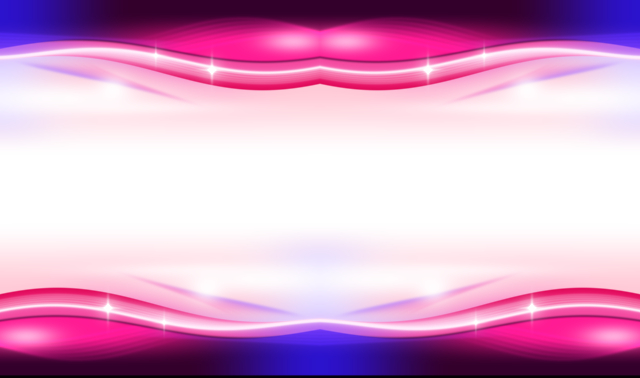
A Shadertoy shader for this background:

```glsl
// Two glowing ribbon bands frame a white centre. One band is drawn in folded
// coordinates: the top mirrors it about the middle, the bottom turns it over
// and swaps its blue and pink ends. Ribbons are cosine waves with soft lights.

#define HALF_WIDTH 85.0     // half canvas width, in hundredths of its height
#define STRANDS 6           // fine lines inside the ribbon
#define FAN_LINES 9         // thin arcs under the blue end
#define VEILS 6             // thin arcs above the ribbon
#define LINE_LIGHT 0.85     // strength of the main white line
#define GLOW_LIGHT 0.9      // strength of the soft lights

const float TAU = 6.2831853;
const vec3 WHITE   = vec3(1.0);
const vec3 BLUE    = vec3(0.17, 0.07, 0.80);
const vec3 VIOLET  = vec3(0.50, 0.25, 0.90);
const vec3 PLUM    = vec3(0.20, 0.00, 0.17);
const vec3 MAGENTA = vec3(0.88, 0.09, 0.50);
const vec3 HOT     = vec3(0.95, 0.13, 0.47);
const vec3 PINK    = vec3(0.98, 0.48, 0.76);
const vec3 ROSE    = vec3(1.00, 0.79, 0.84);
const vec3 LILAC   = vec3(0.91, 0.87, 1.00);

// Cosine wave whose smallest depth lies at u = start
float wave(float u, float mean, float amp, float start, float period) {
    return mean - amp * cos(TAU * (u - start) / period);
}

// Soft bell around zero
float bell(float x, float width) {
    return exp(-x * x / (width * width));
}

float glow(vec2 p, vec2 centre, vec2 radius) {
    vec2 q = (p - centre) / radius;
    return exp(-dot(q, q));
}

// Small light with short crossed rays
float sparkle(vec2 p, vec2 centre, float size) {
    vec2 r = vec2(size * 2.2, size * 0.25);
    return glow(p, centre, vec2(size * 0.6)) + 0.35 * glow(p, centre, vec2(size * 2.0))
         + 0.5 * (glow(p, centre, r) + glow(p, centre, r.yx));
}

// u: 0 at the blue end, 1 at the pink end; d: depth from the canvas edge
vec3 band(float u, float d, float aa) {
    vec2 p = vec2(u * HALF_WIDTH, d);
    float pinch = 2.3 * exp(-6.0 * u);
    float crest = wave(u, 13.5, 2.9, 0.25, 1.15);
    float mainLine = wave(u, 16.3, 3.0, 0.32, 1.02) - pinch;
    float lower = wave(u, 19.7, 4.2, 0.22, 1.20) - pinch;
    float warm = smoothstep(0.15, 0.75, u);

    // Dark sky above the ribbon, brightening towards it
    vec3 sky = mix(BLUE, PLUM, smoothstep(0.0, 0.42, u));
    vec3 skyGlow = mix(VIOLET, MAGENTA, smoothstep(0.1, 0.5, u));
    float rise = mix(smoothstep(5.0, 18.0, d), smoothstep(3.0, 12.0, d), warm);
    sky = mix(sky, skyGlow, rise);
    sky = mix(sky, vec3(1.0, 0.72, 0.82), GLOW_LIGHT * glow(p, vec2(78.0, 11.0), vec2(8.0, 2.7)));
    for (int i = 0; i < VEILS; i++) {
        float k = float(i);
        float arc = wave(u, 8.5 + 0.7 * k, 3.6 - 0.2 * k, 0.76 + 0.03 * k, 0.95);
        float fade = smoothstep(0.35, 0.65, u);
        sky += MAGENTA * fade * (0.13 * bell(d - arc, 0.25 + aa) + 0.025 * smoothstep(0.0, 1.0, d - arc));
        float streak = 9.0 + 0.9 * k + 4.0 * u * (1.0 - 0.2 * k);
        sky += VIOLET * 0.12 * (1.0 - fade) * bell(d - streak, 0.2 + aa);
    }

    // Pale field below the ribbon
    vec3 field = mix(ROSE, WHITE, smoothstep(22.0, 42.0, d));
    float below = max(d - lower, 0.0);
    float haze = exp(-below / 3.2) * bell(u - 0.48, 0.25);
    field = mix(field, PINK, 0.75 * haze);
    field = mix(field, LILAC, bell(u, 0.16) * smoothstep(41.0, 30.0, d));
    field = mix(field, vec3(0.80, 0.72, 1.0), 0.7 * bell(u, 0.35) * exp(-below / 2.5));
    field = mix(field, WHITE, GLOW_LIGHT * glow(p, vec2(16.0, 26.0), vec2(28.0, 4.5)));
    field = mix(field, WHITE, 0.55 * glow(p, vec2(38.0, 28.5), vec2(26.0, 1.8)));
    for (int i = 0; i < FAN_LINES; i++) {
        float k = float(i) / float(FAN_LINES - 1);
        float reach = max(u - 0.03 - 0.22 * k, 0.0);
        float arc = 15.5 + (15.0 + 12.0 * k) * pow(reach, 0.8);
        float fade = smoothstep(0.0, 0.1, reach) * smoothstep(0.42, 0.12, reach);
        vec3 tint = mix(vec3(0.72, 0.55, 1.0), PINK, k);
        field = mix(field, tint, 0.4 * fade * bell(d - arc, 0.28 + aa));
    }

    // Ribbon: light upper fold and saturated lower fold
    float across = clamp((d - mainLine) / max(lower - mainLine, 0.3), 0.0, 1.0);
    vec3 upperFold = mix(vec3(0.72, 0.42, 0.95), vec3(0.96, 0.28, 0.62), smoothstep(0.0, 0.4, u));
    vec3 lowerFold = mix(PINK, HOT, smoothstep(0.35, 0.8, u));
    lowerFold = mix(lowerFold, vec3(0.87, 0.03, 0.34), across * across * warm);
    lowerFold = mix(lowerFold, WHITE, 0.55 * bell(u - 0.42, 0.2) * (1.0 - across));
    vec3 ribbon = mix(upperFold, lowerFold, smoothstep(-aa, aa, d - mainLine));

    vec3 col = mix(sky, ribbon, smoothstep(-aa, aa, d - crest));
    col = mix(col, field, smoothstep(-aa, aa, d - max(lower, mainLine)));
    col = mix(col, PLUM, 0.5 * smoothstep(0.08, 0.3, u) * bell(d - crest, 0.2 + 0.6 * aa));

    // Bright strands and the main line
    for (int i = 0; i < STRANDS; i++) {
        float k = float(i) / float(STRANDS);
        float strand = mix(mainLine, lower, 0.75 * k) + 0.5 * sin(TAU * (u + k)) * u * (1.0 - u);
        col = mix(col, WHITE, (0.45 - 0.3 * k) * bell(d - strand, 0.22 + 0.5 * aa));
    }
    col = mix(col, WHITE, LINE_LIGHT * bell(d - mainLine, 0.32 + 0.4 * aa));
    col = mix(col, vec3(1.0, 0.85, 0.98), 0.45 * bell(d - mainLine, 1.3) * (1.0 - 0.6 * warm));

    // Lights resting on the ribbon
    float lights = sparkle(p, vec2(56.3, 18.5), 1.5) + 0.7 * sparkle(p, vec2(41.4, 14.7), 1.1);
    lights += GLOW_LIGHT * glow(p, vec2(30.0, 23.7), vec2(4.5, 3.6));
    return mix(col, WHITE, clamp(lights, 0.0, 1.0));
}

void mainImage(out vec4 fragColor, in vec2 fragCoord) {
    vec2 uv = fragCoord / iResolution.xy;
    float aa = 100.0 / iResolution.y;
    float side = abs(2.0 * uv.x - 1.0);
    bool top = uv.y > 0.5;
    float depth = 100.0 * (top ? 1.0 - uv.y : uv.y);
    vec3 col = band(top ? 1.0 - side : side, depth, aa);

    // Thin dark strip along the bottom
    if (!top) col *= mix(0.08, 1.0, smoothstep(0.7 - aa, 0.7 + aa, depth));
    fragColor = vec4(clamp(col, 0.0, 1.0), 1.0);
}
```
